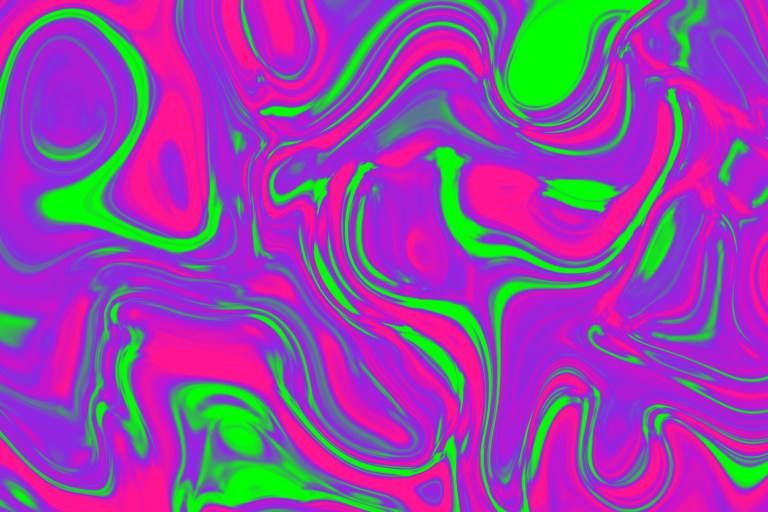
Write a Shadertoy shader that draws this background.

```glsl
// Folded liquid marble: green, violet and pink streaks from warped gradient noise.

// Unit gradient for a lattice cell
vec2 gradientAt(vec2 cell) {
    vec3 h = fract(cell.xyx * vec3(0.1031, 0.1030, 0.0973));
    h += dot(h, h.yzx + 33.33);
    float angle = 6.2832 * fract((h.x + h.y) * h.z);
    return vec2(cos(angle), sin(angle));
}

float gradientNoise(vec2 p) {
    vec2 cell = floor(p), f = p - cell;
    vec2 w = f * f * f * (f * (f * 6.0 - 15.0) + 10.0);
    vec2 e = vec2(0.0, 1.0);
    float a = dot(gradientAt(cell), f);
    float b = dot(gradientAt(cell + e.yx), f - e.yx);
    float c = dot(gradientAt(cell + e.xy), f - e.xy);
    float d = dot(gradientAt(cell + e.yy), f - e.yy);
    return mix(mix(a, b, w.x), mix(c, d, w.x), w.y);
}

// Layered noise; each octave is turned to hide the lattice
float fbm(vec2 p) {
    float sum = 0.0, gain = 1.0;
    for (int i = 0; i < 4; i++) {
        sum += gain * gradientNoise(p);
        p = mat2(1.6, 1.2, -1.2, 1.6) * p + 17.3;
        gain *= 0.5;
    }
    return sum;
}

// Repeated displacement stretches and folds the plane into streams
vec2 fold(vec2 p) {
    for (int i = 0; i < 3; i++) {
        vec2 shift = vec2(gradientNoise(p + 31.7), gradientNoise(p + vec2(83.2, 57.9)));
        p = mat2(0.8, 0.6, -0.6, 0.8) * (p + 1.75 * shift) + 9.4;
    }
    return p;
}

// Green at the low end, then violet and magenta, pink at the high end
vec3 palette(float v) {
    vec3 violet = vec3(0.55, 0.16, 0.89);
    vec3 color = mix(vec3(0.0, 1.0, 0.0), violet, smoothstep(-0.34, -0.05, v));
    color = mix(color, vec3(0.77, 0.08, 0.80), clamp((v + 0.06) / 0.19, 0.0, 1.0));
    return mix(color, vec3(1.0, 0.08, 0.57), clamp((v - 0.13) / 0.19, 0.0, 1.0));
}

void mainImage(out vec4 fragColor, in vec2 fragCoord) {
    // Average a 3 by 3 grid of samples to smooth the thin streaks
    vec3 total = vec3(0.0);
    for (int i = 0; i < 9; i++) {
        vec2 jitter = (vec2(i % 3, i / 3) - 1.0) / 3.0;
        vec2 uv = (fragCoord + jitter) / iResolution.y;
        total += palette(fbm(1.2 * fold(2.4 * uv + 5.0)));
    }
    fragColor = vec4(total / 9.0, 1.0);
}
```
